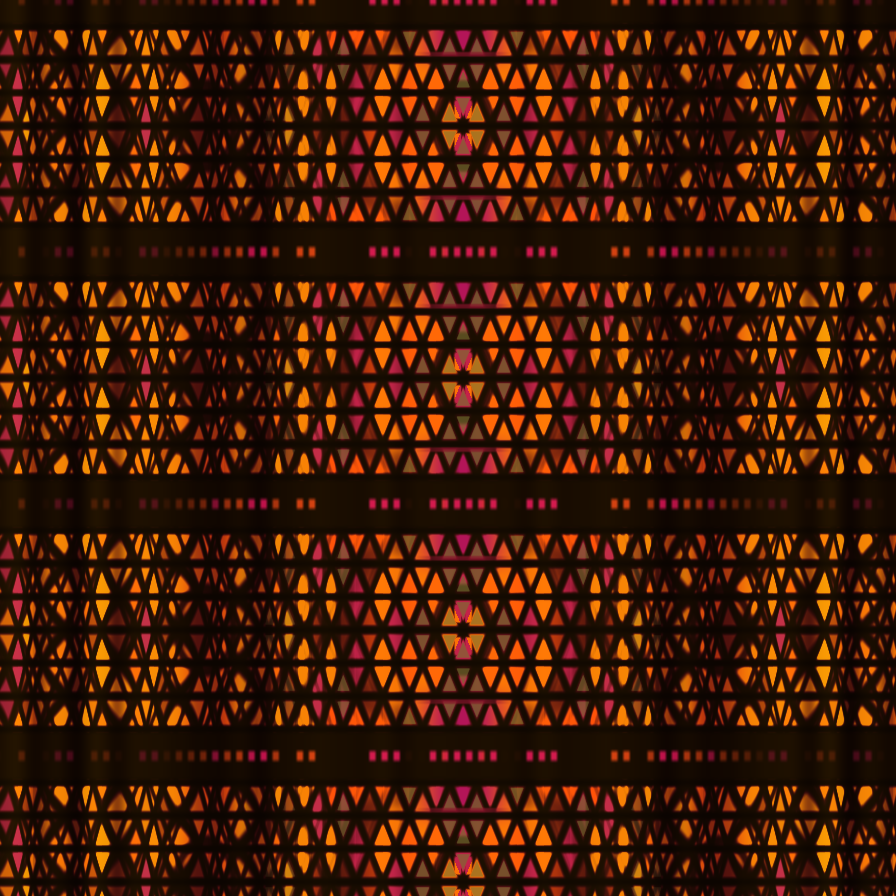
Reproduce this pattern procedurally as a Shadertoy shader.

```glsl
// Glowing woven bands: a mirrored lattice of ember triangles repeated down the cloth,
// cut by dim stripes that carry a single row of beads.
// Three families of dark lines bound each triangle; a hash picks its heat and hue.

float hash(vec2 p) {
    vec3 q = fract(vec3(p.xyx) * 0.1031);
    q += dot(q, q.yzx + 33.33);
    return fract((q.x + q.y) * q.z);
}

float noise(float x) {
    float i = floor(x);
    return mix(hash(vec2(i, 7.0)), hash(vec2(i + 1.0, 7.0)), smoothstep(0.0, 1.0, x - i));
}

// Zero on every integer, rising softly to one between them
float gap(float x, float inner, float outer) {
    return smoothstep(inner, outer, abs(fract(x - 0.5) - 0.5));
}

// Dark outline of an ellipse
float ring(vec2 p, vec2 radius) {
    float d = abs(length(p / radius) - 1.0);
    return smoothstep(0.03, 0.23, d);
}

void mainImage(out vec4 fragColor, in vec2 fragCoord) {
    vec2 uv = fragCoord / iResolution.xy;

    // Mirror left to right, repeat and mirror down the cloth
    float turn = (uv.y - 0.0157) / 0.28125;
    float repeatId = floor(turn + 0.5);
    float x = abs(uv.x - 0.517);
    float y = abs(turn - repeatId) * 0.28125;
    float side = smoothstep(0.1, 0.27, x);

    // Triangle lattice, tighter and less even towards the sides
    float row = y / 0.037;
    float across = x / 0.0304 + 6.0 * x * x + side * 0.25 * sin(90.0 * x);
    float a = across + 0.5 * row;
    float b = across - 0.5 * row;
    float lattice = gap(a, 0.02, 0.22) * gap(b, 0.02, 0.22) * gap(row, 0.03, 0.2);
    vec2 cell = vec2(floor(a) + 17.0, floor(b) + 41.0);
    float seed = hash(cell);
    float odd = mod(cell.x - cell.y, 2.0);
    float glow = lattice * mix(0.65, 1.0, odd) * mix(0.6, 1.15, seed);

    // Finer crossing threads and upright streaks
    float threads = gap(x / 0.031 + y / 0.085, 0.02, 0.15)
                  * gap(x / 0.031 - y / 0.085, 0.02, 0.15);
    glow *= mix(1.0, threads, 0.2 + 0.6 * side);
    float streakZone = smoothstep(0.11, 0.15, x) * smoothstep(0.24, 0.19, x);
    glow *= mix(1.0, gap(x / 0.0155, 0.04, 0.3), 0.65 * streakZone);

    // Oval outlines in the middle and again at each side
    float ovalX = x - 0.288 * floor(x / 0.288 + 0.5);
    glow *= mix(0.25, 1.0, ring(vec2(ovalX, y), vec2(0.032, 0.046)));
    glow *= mix(0.65, 1.0, ring(vec2(x, y), vec2(0.14, 0.115)));

    // Uneven upright shading, with slight wear from repeat to repeat
    float shade = noise(x * 44.0 + 3.0);
    glow *= mix(0.6, 1.1, smoothstep(0.1, 0.65, shade));
    glow *= 0.93 + 0.14 * hash(vec2(repeatId + 9.0, floor(across)));

    // Twin bright bars at the heart
    float bars = smoothstep(0.013, 0.007, x) * smoothstep(0.0, 0.004, x)
               * smoothstep(0.005, 0.011, y) * smoothstep(0.033, 0.025, y);
    glow = max(glow, 0.8 * bars);

    // Heat: orange in the middle, gold at the sides, crimson on the edges
    float gold = clamp(0.75 * seed - 0.15 + 0.5 * side, 0.0, 1.0);
    vec3 hot = mix(vec3(0.92, 0.27, 0.03), vec3(0.85, 0.54, 0.01), gold);
    float violet = smoothstep(0.07, 0.01, x) * smoothstep(0.055, 0.09, y);
    violet = max(violet, 0.8 * step(0.9, hash(cell + 5.0)));
    hot = mix(hot, vec3(0.6, 0.03, 0.34), violet);
    hot = mix(hot, vec3(0.75, 0.09, 0.06), 0.6 * smoothstep(0.045, 0.01, abs(x - 0.28)));
    vec3 rim = vec3(0.46, 0.02, 0.13);
    vec3 ember = mix(rim, hot, smoothstep(0.12, 0.65, glow)) * smoothstep(0.0, 0.7, glow);

    // Small teal flecks inside a few triangles
    float fleck = step(0.78, hash(cell + 23.0)) * smoothstep(0.7, 1.0, lattice);
    ember = mix(ember, vec3(0.35, 0.4, 0.18), 0.6 * fleck * (1.0 - side));

    // Purple cross thread near the outer rows
    float crossThread = smoothstep(0.004, 0.001, abs(y - 0.08)) * smoothstep(0.06, 0.02, x);
    ember = mix(ember, vec3(0.42, 0.02, 0.16), 0.7 * crossThread);

    // Dim stripe between the bands
    float stripe = smoothstep(0.109, 0.116, y);
    vec3 ground = mix(vec3(0.05, 0.015, 0.005), vec3(0.14, 0.08, 0.005), shade);
    ground *= mix(0.7, 1.0, gap(row, 0.0, 0.2));
    vec3 color = ground + ember * (1.0 - stripe);

    // Beads along the stripe, fading outwards
    float beadX = x / 0.0135;
    float beadSeed = hash(vec2(floor(beadX), 61.0));
    float bead = gap(beadX, 0.08, 0.4) * smoothstep(0.0085, 0.002, abs(y - 0.1406));
    bead *= smoothstep(0.25, 0.65, max(beadSeed, step(x, 0.0135)));
    bead *= mix(1.0, 0.3, smoothstep(0.2, 0.34, x));
    vec3 beadColor = mix(vec3(0.72, 0.2, 0.06), vec3(0.72, 0.05, 0.3),
                         max(smoothstep(0.04, 0.01, x), step(0.75, beadSeed)));
    color += beadColor * bead * stripe;

    fragColor = vec4(color, 1.0);
}
```
